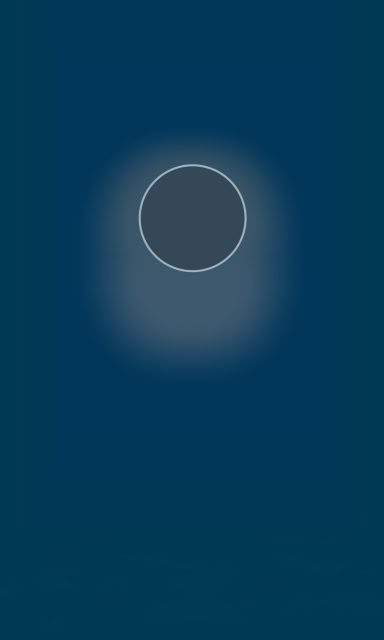
Give the GLSL for this background, as a Shadertoy shader.

```glsl
// A dark disc with a thin pale rim in front of a soft misty glow on deep blue.
// The glow is a superellipse with a direction-dependent fade; the backdrop is
// a blue gradient turning teal at the borders, with faint layered-sine wisps.

// Lengths are in canvas heights, x measured from the vertical centre line.
const vec2  DISC_CENTER = vec2(0.001, 0.659);
const float DISC_RADIUS = 0.0827;
const float RIM_HALF_WIDTH = 0.0016;
const vec2  GLOW_CENTER = vec2(-0.002, 0.599);
const vec2  GLOW_SIZE = vec2(0.188, 0.207);
const float GLOW_POWER = 2.4;
const float WISP_STRENGTH = 0.007;

const vec3 DEEP_BLUE = vec3(0.000, 0.212, 0.352);
const vec3 EDGE_TEAL = vec3(0.000, 0.224, 0.325);
const vec3 GLOW_TOP = vec3(0.220, 0.325, 0.395);
const vec3 GLOW_LOW = vec3(0.245, 0.350, 0.430);
const vec3 DISC_COLOR = vec3(0.208, 0.282, 0.343);
const vec3 RIM_COLOR = vec3(0.620, 0.700, 0.755);

// Slow crossing waves, drawn out sideways, in the range -1 to 1.
float wisps(vec2 p) {
    float sum = 0.0;
    float weight = 0.5;
    for (int i = 0; i < 4; i++) {
        sum += weight * sin(p.x + 1.7 * sin(p.y)) * sin(p.y + 0.6 * p.x);
        p = mat2(1.5, 0.7, -0.7, 1.5) * p + 2.3;
        weight *= 0.55;
    }
    return sum;
}

vec3 backdrop(vec2 p, float halfWidth) {
    float side = smoothstep(0.55, 1.0, abs(p.x) / halfWidth);
    float bottom = smoothstep(0.40, 0.08, p.y);
    float top = 0.4 * smoothstep(0.85, 1.0, p.y);
    vec3 color = mix(DEEP_BLUE, EDGE_TEAL, max(max(side, bottom), top));
    float wispBand = smoothstep(0.0, 0.05, p.y) * smoothstep(0.20, 0.08, p.y);
    return color + WISP_STRENGTH * wispBand * wisps(p * vec2(16.0, 45.0));
}

// Broad fade at the sides, firmer below and firmest above.
float glowAmount(vec2 p) {
    vec2 q = (p - GLOW_CENTER) / GLOW_SIZE;
    vec2 a = pow(abs(q), vec2(GLOW_POWER));
    float radius = pow(a.x + a.y, 1.0 / GLOW_POWER);
    float vertical = q.y / max(length(q), 0.001);
    float plateau = 0.36 + 0.28 * max(vertical, 0.0)
                         + 0.12 * max(-vertical, 0.0);
    return 1.0 - smoothstep(plateau, 1.03, radius);
}

void mainImage(out vec4 fragColor, in vec2 fragCoord) {
    float pixel = 1.0 / iResolution.y;
    float halfWidth = 0.5 * iResolution.x * pixel;
    vec2 p = fragCoord * pixel - vec2(halfWidth, 0.0);

    // Backdrop and glow
    vec3 color = backdrop(p, halfWidth);
    vec3 glowColor = mix(GLOW_LOW, GLOW_TOP, smoothstep(0.50, 0.78, p.y));
    color = mix(color, glowColor, glowAmount(p));

    // Disc and rim
    float d = length(p - DISC_CENTER) - DISC_RADIUS;
    color = mix(color, DISC_COLOR, 1.0 - smoothstep(-pixel, pixel, d));
    float rim = 1.0 - smoothstep(-0.7 * pixel, 0.7 * pixel,
                                 abs(d) - RIM_HALF_WIDTH);
    color = mix(color, RIM_COLOR, rim);

    fragColor = vec4(color, 1.0);
}
```
